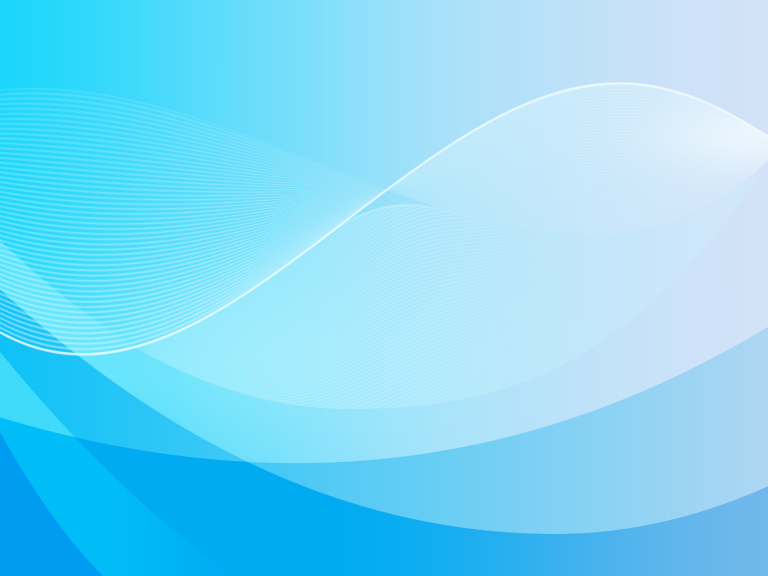
Give the GLSL for this background, as a WebGL 2 fragment shader.

```glsl
#version 300 es
precision highp float;
// Pale blue gradient with layered curved bands and twisted ribbons of fine lines.
uniform vec2 u_resolution;
out vec4 fragColor;

// Antialiased step, 1 where the signed height is positive
float cover(float height) {
  return clamp(0.5 + height / max(fwidth(height), 1e-5), 0.0, 1.0);
}

// Smooth minimum that rounds the corner where two curves cross
float softMin(float a, float b, float k) {
  float h = max(k - abs(a - b), 0.0) / k;
  return min(a, b) - 0.25 * h * h * k;
}

// Soft periodic lines that fade to their mean where they become too dense
float fineLines(float phase) {
  float wave = 0.5 + 0.5 * cos(6.28318 * phase);
  return mix(wave * wave, 0.375, smoothstep(0.3, 0.8, fwidth(phase)));
}

// Thin stroke around a zero height
float stroke(float height, float width) {
  return 1.0 - smoothstep(0.3 * width, width, abs(height));
}

// Ribbon edge that falls from the upper left
float fallingEdge(float x) {
  return 0.844 + x * (0.135 + x * (-1.602 + x * 1.293)) + 0.052 * pow(x, 10.0);
}

// Ribbon edge that rises from the lower left
float risingEdge(float x) {
  return 0.423 + x * (-0.741 + x * (3.896 - x * 2.877)) + 0.062 * pow(x, 12.0);
}

// Lower rim of the hanging veil
float veilRim(float x) {
  float d = x - 0.456;
  return 0.29 + d * d * (d < 0.0 ? 1.36 : 0.55 + 1.65 * d);
}

vec3 backdrop(vec2 p) {
  vec3 sky = mix(vec3(0.10, 0.84, 0.985), vec3(0.60, 0.88, 0.98), smoothstep(-0.15, 0.65, p.x) * 1.12 - 0.1);
  sky = mix(sky, vec3(0.83, 0.885, 0.97), smoothstep(0.35, 1.05, p.x));
  vec2 q = (p - vec2(0.32, 0.37)) / vec2(0.30, 0.17);
  return mix(sky, vec3(0.70, 0.97, 1.0), 0.38 * exp(-dot(q, q)));
}

// Overlapping swooshes along the bottom
vec3 addBands(vec3 color, vec2 p) {
  float dA = p.x - 0.385;
  float dB = p.x - 0.723;
  float wide = cover(0.196 + dA * dA * (0.57 + 0.09 * dA) - p.y);
  float deep = cover(0.073 + dB * dB * (dB > 0.0 ? 1.08 : 0.74 - 0.1 * dB) - p.y);
  float sheen = cover(0.583 - 1.3 * p.x + 1.5 * p.x * p.x - p.y);
  float inner = cover(0.389 - 1.63 * p.x + 1.15 * p.x * p.x - p.y);
  float corner = cover(0.25 - 2.4 * p.x + 4.0 * p.x * p.x - p.y);
  corner *= 1.0 - step(0.3, p.x);
  inner *= 1.0 - smoothstep(0.12, 0.32, p.x);
  sheen *= 1.0 - smoothstep(0.04, 0.24, p.x);

  vec3 middle = mix(vec3(0.05, 0.76, 0.97), vec3(0.68, 0.84, 0.95), p.x);
  vec3 dark = mix(vec3(0.0, 0.67, 0.95), vec3(0.45, 0.72, 0.92), smoothstep(0.4, 1.05, p.x));
  color = mix(color, vec3(0.65, 0.96, 1.0), 0.4 * sheen);
  color = mix(color, middle, max(wide, deep));
  color = mix(color, dark, wide * deep);
  color = mix(color, mix(vec3(0.25, 0.86, 0.98), vec3(0.0, 0.74, 0.97), wide), inner);
  return mix(color, vec3(0.0, 0.61, 0.95), corner);
}

vec3 addRibbons(vec3 color, vec2 p) {
  float fall = fallingEdge(p.x);
  float rise = risingEdge(p.x);
  float rim = veilRim(p.x);
  float arch = softMin(fall, rise, 0.12);
  float right = smoothstep(0.48, 0.54, p.x);

  // Veil with lines that climb to the right
  float veil = cover(arch - p.y) * cover(p.y - rim) * smoothstep(0.16, 0.20, p.x);
  float climb = (p.y - rim) / max(arch - rim, 0.004) - 1.4 * p.x;
  float veilFade = mix(0.30, 0.16, smoothstep(0.3, 0.9, p.x));
  color = mix(color, vec3(0.78, 0.96, 1.0), veil * veilFade);
  color = mix(color, vec3(0.86, 0.97, 1.0), veil * veilFade * fineLines(50.0 * climb));
  color = mix(color, vec3(0.9, 0.98, 1.0), 0.3 * stroke(arch - p.y, 0.003)
    * smoothstep(0.3, 0.45, p.x) * (1.0 - smoothstep(0.5, 0.65, p.x)));

  // Twisted ribbon spanned between the two crossing edges
  float span = rise - fall;
  float t = (p.y - fall) / (abs(span) < 0.0005 ? 0.0005 : span);
  float ribbon = cover(max(fall, rise) - p.y) * cover(p.y - min(fall, rise));
  t = clamp(t, 0.0, 1.0);
  float fill = mix(0.03 + 0.4 * pow(t, 5.0) * smoothstep(0.1, 0.42, p.x), 0.20 + 0.12 * t, right);
  color = mix(color, vec3(0.88, 0.97, 1.0), ribbon * fill);
  float lineFade = mix(mix(0.18, 0.52, t), mix(0.10, 0.32, t), right);
  color = mix(color, vec3(0.86, 0.98, 1.0), ribbon * lineFade * fineLines(50.0 * t));

  // Shine at the right tip and along the rising edge
  vec2 q = (p - vec2(0.98, 0.765)) / vec2(0.12, 0.06);
  color = mix(color, vec3(0.97, 0.99, 1.0), 0.6 * ribbon * exp(-dot(q, q)));
  return mix(color, vec3(0.96, 0.99, 1.0), 0.75 * stroke(rise - p.y, 0.0035));
}

void main() {
  vec2 p = gl_FragCoord.xy / u_resolution;
  vec3 color = addBands(backdrop(p), p);
  fragColor = vec4(addRibbons(color, p), 1.0);
}
```
